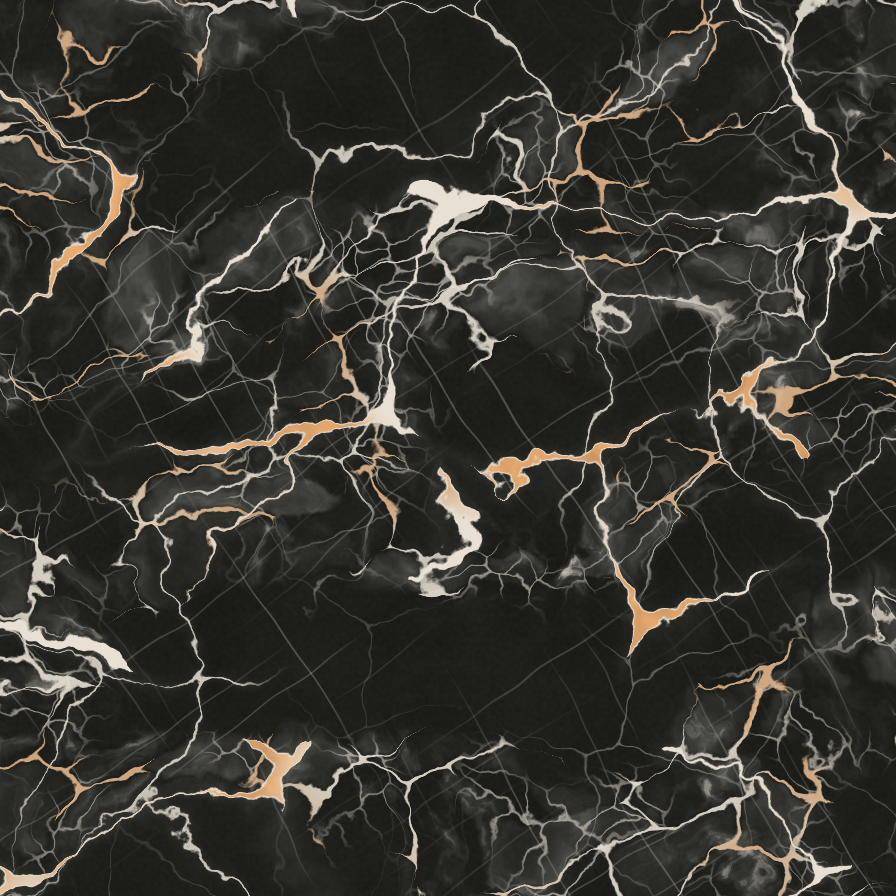
Reproduce this texture procedurally as a WebGL 1 fragment shader.

```glsl
precision highp float;
// Black marble crossed by gold and white veins. Veins are the borders of warped
// Voronoi cells, tapered and widened by gradient noise; crushed bands of small
// grey cells, chalky mottling and straight hairlines fill in between.
uniform vec2 u_resolution;

#define TILT 0.28          // slope of the vein bands, radians
#define WARP 0.15          // how far veins wander
#define JAG 0.014          // roughness of vein edges
#define MAIN_SCALE 3.6     // cells across, thick veins
#define WHITE_SCALE 4.6    // cells across, thin white veins
#define CRUSH_SCALE 12.0   // cells across, crushed bands
#define MAIN_WIDTH 0.0075  // largest half width of thick veins
#define WHITE_WIDTH 0.0017
#define CRUSH_WIDTH 0.0021
#define HAIR_COUNT 21.0    // hairlines across
#define SMOKE 0.42         // strength of grey mottling
#define SOFT 0.0011        // edge softness

const vec3 BLACK = vec3(0.110, 0.114, 0.097);
const vec3 GREY = vec3(0.40, 0.40, 0.38);
const vec3 CREAM = vec3(0.91, 0.88, 0.83);
const vec3 GOLD = vec3(0.87, 0.64, 0.42);

vec2 hash2(vec2 p) {
  vec2 q = vec2(dot(p, vec2(127.1, 311.7)), dot(p, vec2(269.5, 183.3)));
  return fract(sin(q) * 43758.55);
}

float corner(vec2 cell, vec2 f, vec2 o) {
  return dot(hash2(cell + o) * 2.0 - 1.0, f - o);
}

// Gradient noise, about -0.6 to 0.6
float noise(vec2 p) {
  vec2 i = floor(p), f = fract(p);
  vec2 u = f * f * f * (f * (f * 6.0 - 15.0) + 10.0);
  float low = mix(corner(i, f, vec2(0, 0)), corner(i, f, vec2(1, 0)), u.x);
  float high = mix(corner(i, f, vec2(0, 1)), corner(i, f, vec2(1, 1)), u.x);
  return mix(low, high, u.y);
}

float fbm(vec2 p) {
  float sum = 0.0, amp = 0.6;
  for (int i = 0; i < 5; i++) {
    sum += amp * noise(p);
    p = mat2(1.6, 1.2, -1.2, 1.6) * p + 7.3;
    amp *= 0.52;
  }
  return sum;
}

mat2 turn(float a) { return mat2(cos(a), -sin(a), sin(a), cos(a)); }

// x: distance to the cell border, rounded at junctions; y: cell hash
vec2 cells(vec2 p, float rounding) {
  vec2 i = floor(p), f = fract(p), nearCell = vec2(0.0), nearPos = vec2(0.0);
  float best = 9.0;
  for (int y = -1; y <= 1; y++)
    for (int x = -1; x <= 1; x++) {
      vec2 o = vec2(x, y), r = o + hash2(i + o) - f;
      float d = dot(r, r);
      if (d < best) { best = d; nearCell = o; nearPos = r; }
    }
  float sum = 0.0;
  for (int y = -2; y <= 2; y++)
    for (int x = -2; x <= 2; x++) {
      vec2 o = nearCell + vec2(x, y), r = o + hash2(i + o) - f, gap = r - nearPos;
      if (dot(gap, gap) > 0.0001) {
        float d = dot(0.5 * (nearPos + r), normalize(gap));
        sum += exp(-d / rounding);
      }
    }
  return vec2(-log(sum + 1e-9) * rounding, hash2(i + nearCell + 3.7).x);
}

float line(float d, float halfWidth) {
  float blur = max(SOFT, 0.5 / u_resolution.y);
  return 1.0 - smoothstep(halfWidth - blur, halfWidth + blur, d);
}

// Straight, broken, nearly parallel cracks
float hairlines(vec2 p, float angle) {
  vec2 q = turn(angle) * p;
  float u = (q.x + 0.05 * noise(p * 2.5) + 0.006 * noise(p * 18.0)) * HAIR_COUNT;
  float id = floor(u);
  float d = abs(fract(u) - 0.25 - 0.5 * hash2(vec2(id, angle)).x) / HAIR_COUNT;
  float broken = smoothstep(0.0, 0.25, noise(vec2(q.y * 3.0, id * 5.37 + angle)));
  return line(d, 0.0008) * broken;
}

void main() {
  vec2 p = gl_FragCoord.xy / min(u_resolution.x, u_resolution.y);
  vec2 jag = JAG * vec2(fbm(p * 32.0 + 5.0), fbm(p * 32.0 + 77.0));
  vec2 wander = WARP * vec2(fbm(p * 4.0 + 11.0), fbm(p * 4.0 + 47.0)) + jag;
  vec2 q = turn(TILT) * (p + wander);

  // Bands where the stone is crushed and veins gather
  float band = smoothstep(0.2, 0.08, abs(noise(q * vec2(1.5, 3.0) + 5.2)));
  float mottle = fbm(p * 20.0 + wander * 25.0);
  float patches = smoothstep(-0.1, 0.25, noise(p * 4.5 + 31.0));

  // Ground with smoke and grey fragments
  vec3 color = BLACK * (1.0 + 0.25 * fbm(p * 7.0 + 3.0) + 0.2 * noise(p * 190.0));
  vec2 crush = cells(q * vec2(0.75, 1.25) * CRUSH_SCALE, 0.04);
  float fragments = band * smoothstep(0.3, 0.9, crush.y) * smoothstep(0.0, 0.1, crush.x);
  color = mix(color, GREY, fragments * (0.33 + 0.7 * mottle));
  float smoke = smoothstep(-0.05, 0.45, mottle) * (0.12 + band * (0.4 + patches));
  color = mix(color, GREY * 1.3, SMOKE * smoke);
  float chalk = band * patches * smoothstep(0.17, 0.36, mottle);
  color = mix(color, CREAM, 0.7 * chalk);

  // Hairlines
  float hair = hairlines(p, 0.55) + 0.8 * hairlines(p + 4.0, -0.95);
  vec2 web = cells((p + wander * 0.6) * 7.0 + 19.0, 0.01);
  hair += 1.3 * line(web.x / 7.0, 0.0008) * smoothstep(-0.1, 0.2, noise(p * 3.0 + 70.0));
  color = mix(color, GREY * 1.4, 0.55 * min(hair, 1.2));

  // Thin white veins
  float whiteGate = smoothstep(-0.1, 0.1, noise(p * 2.7 + 90.0));
  float white = cells((p + wander * 1.2) * WHITE_SCALE + 40.0, 0.012).x / WHITE_SCALE;
  float whiteWidth = WHITE_WIDTH * (0.9 + 1.4 * noise(p * 9.0));
  color = mix(color, GREY, 0.22 * whiteGate * exp(-max(white, 0.0) / 0.006));
  color = mix(color, CREAM, 0.85 * whiteGate * line(white, whiteWidth));

  // Nets of fine veins in the bands: pale splinters, then gold and cream
  float splinter = cells(q * CRUSH_SCALE * 2.1 + 60.0, 0.03).x / (CRUSH_SCALE * 2.1);
  float splinterGate = band * smoothstep(-0.05, 0.2, noise(p * 8.0 + 44.0));
  color = mix(color, CREAM, 0.6 * splinterGate * line(splinter, 0.0011));
  float goldZone = smoothstep(-0.12, 0.1, noise(p * 5.0 + 23.0));
  float netGate = band * smoothstep(-0.25, 0.0, noise(p * 7.0 + 8.0));
  float netWidth = CRUSH_WIDTH * (0.9 + 1.8 * noise(p * 14.0)) - 0.004 * (1.0 - netGate);
  float net = line(crush.x / CRUSH_SCALE, netWidth) * smoothstep(0.0, 0.4, netGate);
  color = mix(color, mix(CREAM, GOLD, 0.7 * goldZone), 0.9 * net);

  // Thick gold veins with pale rims, tapering to nothing
  float swell = smoothstep(-0.15, 0.4, noise(p * 6.0 + 60.0));
  float gate = smoothstep(-0.12, 0.08, noise(p * 2.2 + 15.0) + 0.4 * band - 0.16);
  float vein = cells(q * vec2(0.8, 1.25) * MAIN_SCALE + 9.0, 0.035).x / MAIN_SCALE;
  float width = mix(0.0014, MAIN_WIDTH, swell * gate) - 0.016 * (1.0 - gate);
  float core = line(vein, width - 0.0016) * goldZone;
  vec3 veinColor = mix(CREAM, GOLD * (1.0 + 0.3 * mottle), core);
  color = mix(color, GREY, 0.3 * gate * exp(-max(vein, 0.0) / 0.008));
  color = mix(color, veinColor, line(vein, width) * smoothstep(0.0, 0.3, gate));

  gl_FragColor = vec4(color, 1.0);
}
```
